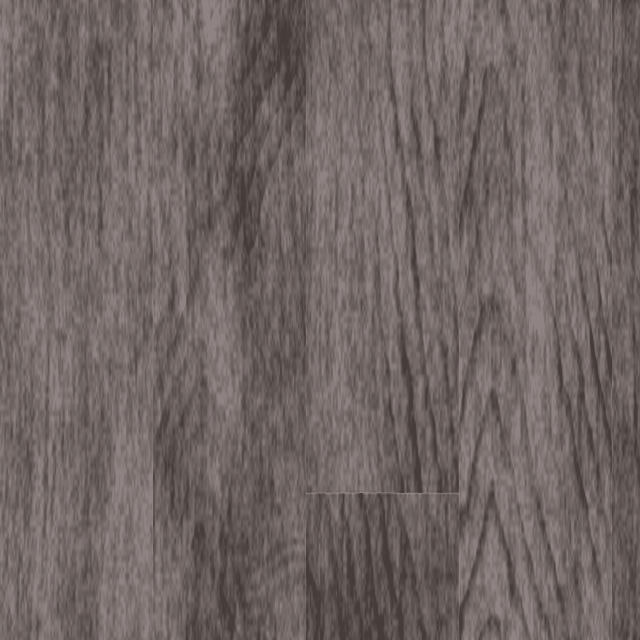
Write a WebGL 1 fragment shader that draws this texture.

```glsl
precision highp float;
// Weathered grey-brown oak floor: long vertical planks with fibres, growth rings and fine seams.
uniform vec2 u_resolution;

#define PLANK_WIDTH 0.239
#define PLANK_LENGTH 2.8
#define JOINT_START 0.0818
#define JOINT_STEP 0.3
#define SEAM_WIDTH 0.0016
#define RING_FREQ 34.0
#define FIBRE_AMOUNT 0.56
#define PORE_AMOUNT 0.30
#define RING_AMOUNT 0.95
#define BLOTCH_AMOUNT 1.15
#define DARK_WOOD vec3(0.315, 0.275, 0.268)
#define LIGHT_WOOD vec3(0.520, 0.478, 0.472)

float hash(vec2 p) {
  p = fract(p * vec2(0.1031, 0.1137));
  p += dot(p, p.yx + 33.33);
  return fract((p.x + p.y) * p.x * 17.31);
}

float noise(vec2 p) {
  vec2 i = floor(p), f = fract(p);
  f = f * f * (3.0 - 2.0 * f);
  return mix(mix(hash(i), hash(i + vec2(1.0, 0.0)), f.x),
             mix(hash(i + vec2(0.0, 1.0)), hash(i + vec2(1.0, 1.0)), f.x), f.y);
}

float fbm(vec2 p) {
  float sum = 0.0, amp = 0.53;
  for (int i = 0; i < 4; i++) {
    sum += amp * noise(p);
    p = p * 2.03 + 17.7;
    amp *= 0.5;
  }
  return sum;
}

// Cut of each plank: heart across, heart height, taper, ring strength.
vec4 plankCut(float column, float lower) {
  if (lower > 0.5) return vec4(-0.30, 0.60, 0.12, 0.75);
  if (column < 0.5) return vec4(-0.30, 0.45, 0.03, 0.20);
  if (column < 1.5) return vec4(0.30, 0.58, 0.36, 0.65);
  if (column < 2.5) return vec4(-0.20, 0.95, 0.11, 0.95);
  if (column < 3.5) return vec4(0.22, 1.10, 0.19, 0.90);
  return vec4(-0.30, 0.40, 0.03, 0.55);
}

// Dark late-wood lines along hyperbolic contours around the heart of the plank.
float growthRings(vec2 p, float across, vec4 cut, vec2 seed, float broad) {
  float u = (across - cut.x) * PLANK_WIDTH;
  float v = p.y - cut.y;
  float r = sqrt(u * u + 0.0002) - cut.z * sqrt(v * v + 0.006);
  r += mix(0.04, 0.06, broad) * (fbm(p * vec2(9.0, mix(1.6, 3.5, broad)) + seed) - 0.5);
  r += 0.006 * (noise(p * vec2(70.0, 24.0) + seed) - 0.5);
  float phase = r * RING_FREQ + 40.0;
  float saw = fract(phase);
  float line = smoothstep(mix(0.5, 0.2, broad), 0.86, saw) * (1.0 - smoothstep(0.86, 1.0, saw));
  float patchy = smoothstep(0.3, 0.65, noise(p * vec2(11.0, 2.5) + seed + 5.0));
  return line * (0.3 + 0.7 * hash(vec2(floor(phase), seed.x))) * (0.25 + 0.75 * patchy);
}

void main() {
  vec2 p = gl_FragCoord.xy / u_resolution;
  float pixel = 1.0 / min(u_resolution.x, u_resolution.y);

  // Plank layout: columns with staggered end joints.
  float column = floor(p.x / PLANK_WIDTH);
  float across = fract(p.x / PLANK_WIDTH);
  float along = p.y / PLANK_LENGTH - fract(JOINT_START + (column - 2.0) * JOINT_STEP);
  float broad = step(0.5, column) * step(column, 1.5);
  float middle = step(1.5, column) * step(column, 2.5);
  float lower = middle * step(along, 0.0);
  vec2 seed = vec2(column * 31.0 + 7.0, floor(along) * 19.0 + 43.0);
  vec4 cut = plankCut(column, lower);

  // Plank tone: every third plank is lighter.
  float tone = 0.63 + 0.14 * cos(6.2832 * column / 3.0) - 0.20 * lower + 0.06 * middle;

  // Fibres, dark pores and long streaks drift slightly sideways along the plank.
  vec2 q = p + vec2(0.018 * (noise(p * vec2(7.0, 2.5) + seed) - 0.5), 0.0);
  float fibre = noise(q * vec2(230.0, 40.0) + seed) + noise(q * vec2(390.0, 110.0) + seed) - 1.0;
  float pore = smoothstep(0.5, 0.9, noise(q * vec2(165.0, 9.0) + seed + 3.0));
  float streak = fbm(q * vec2(48.0, 1.8) + seed) - 0.5;
  tone += FIBRE_AMOUNT * fibre + 0.65 * streak - PORE_AMOUNT * (pore - 0.25);

  // Smoky blotches, strongest in the broad-grained plank, over wide lengthwise bands.
  float blotch = fbm(p * vec2(9.0, 4.0) + seed + 11.0) - 0.5;
  float band = noise(q * vec2(15.0, 0.9) + seed + 23.0) - 0.5;
  tone += BLOTCH_AMOUNT * blotch * (0.7 + 0.6 * broad) + 0.35 * band;

  // Growth rings and faint cross ripples.
  float reach = mix(1.0, smoothstep(0.35, 0.65, across), middle * (1.0 - lower));
  tone -= RING_AMOUNT * cut.w * reach * growthRings(p, across, cut, seed, broad);
  float ripple = sin(p.y * 190.0 + 16.0 * noise(p * vec2(13.0, 9.0)));
  float ripplePatch = noise(p * vec2(16.0, 20.0) + 9.0) * smoothstep(0.4, 0.75, across);
  tone += 0.2 * broad * ripple * ripplePatch * (1.0 - smoothstep(0.1, 0.4, p.y));

  // Seams: a thin light bevel with a soft shade beside it.
  float side = min(across, 1.0 - across) * PLANK_WIDTH + step(p.x, 0.5 * PLANK_WIDTH);
  float end = min(fract(along), 1.0 - fract(along)) * PLANK_LENGTH;
  float soft = max(pixel, 0.0008);
  float sideLine = 1.0 - smoothstep(0.5 * SEAM_WIDTH, 0.5 * SEAM_WIDTH + soft, side);
  float endLine = 1.0 - smoothstep(0.5 * SEAM_WIDTH, 0.5 * SEAM_WIDTH + soft, end);
  float shade = 1.0 - smoothstep(0.0, 0.007, min(side, end));
  float worn = 0.4 + 0.6 * noise(vec2(column, p.y * 14.0));
  tone += 0.25 * worn * sideLine + 0.5 * endLine - 0.13 * shade;

  vec3 wood = mix(DARK_WOOD, LIGHT_WOOD, clamp(tone, -0.2, 1.2));
  gl_FragColor = vec4(wood, 1.0);
}
```
